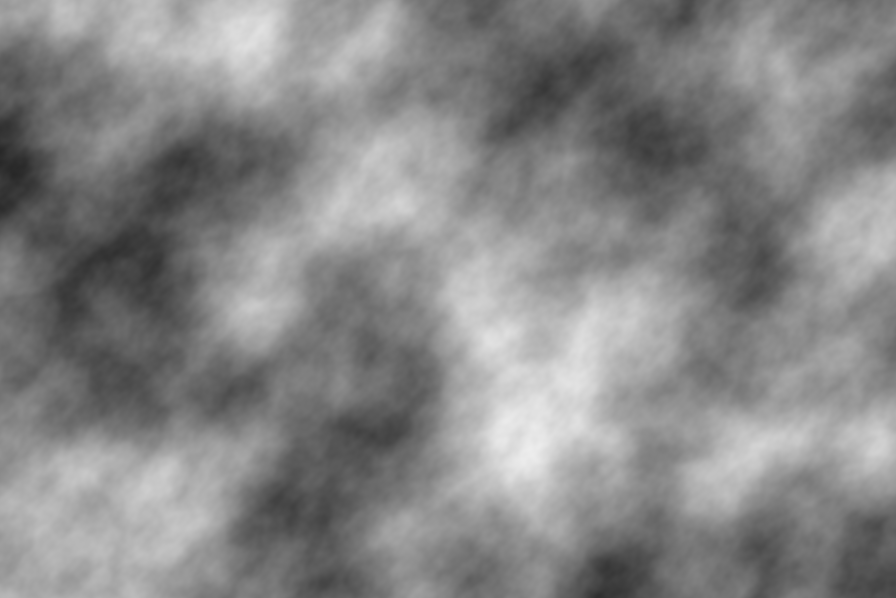
Reproduce this texture procedurally as a Shadertoy shader.

```glsl
// Soft grey clouds: fractal gradient noise on a diagonal lattice.

const float BASE_FREQUENCY = 2.6;          // largest cells per canvas height
const int   OCTAVES = 6;
const float LACUNARITY = 2.0;
const float GAIN = 0.52;
const float MEAN_GREY = 0.505;
const float CONTRAST = 0.57;
const float LATTICE_ANGLE = 0.80;          // streaks rise to the right
const vec2  STRETCH = vec2(0.87, 1.13);    // along and across the streaks
const vec2  OCTAVE_SHIFT = vec2(17.37, 9.71);
const float TAU = 6.2831853;

// Random unit vector for a lattice point
vec2 latticeGradient(vec2 cell) {
    uvec2 k = uvec2(ivec2(cell)) * uvec2(1597334673u, 3812015801u);
    uint h = (k.x ^ k.y) * 1597334673u;
    h = (h ^ (h >> 15)) * 2246822519u;
    h ^= h >> 13;
    float angle = TAU * float(h >> 8) / 16777216.0;
    return vec2(cos(angle), sin(angle));
}

float cornerValue(vec2 cell, vec2 local, vec2 corner) {
    return dot(latticeGradient(cell + corner), local - corner);
}

// Gradient noise with quintic fading, centred on zero
float gradientNoise(vec2 p) {
    vec2 cell = floor(p);
    vec2 f = p - cell;
    vec2 fade = f * f * f * (f * (f * 6.0 - 15.0) + 10.0);
    float bottom = mix(cornerValue(cell, f, vec2(0, 0)),
                       cornerValue(cell, f, vec2(1, 0)), fade.x);
    float top = mix(cornerValue(cell, f, vec2(0, 1)),
                    cornerValue(cell, f, vec2(1, 1)), fade.x);
    return mix(bottom, top, fade.y);
}

// Sum of octaves, each finer and fainter than the last
float cloudNoise(vec2 p) {
    float sum = 0.0;
    float amplitude = 1.0;
    for (int i = 0; i < OCTAVES; i++) {
        sum += amplitude * gradientNoise(p);
        p = p * LACUNARITY + OCTAVE_SHIFT;
        amplitude *= GAIN;
    }
    return sum;
}

void mainImage(out vec4 fragColor, in vec2 fragCoord) {
    vec2 uv = fragCoord / iResolution.y;

    // Turn the lattice onto the diagonal and lengthen the streaks
    vec2 along = vec2(cos(LATTICE_ANGLE), sin(LATTICE_ANGLE));
    vec2 across = vec2(-along.y, along.x);
    vec2 p = vec2(dot(uv, along), dot(uv, across)) * STRETCH;

    float grey = MEAN_GREY + CONTRAST * cloudNoise(p * BASE_FREQUENCY + OCTAVE_SHIFT);
    fragColor = vec4(vec3(clamp(grey, 0.0, 1.0)), 1.0);
}
```
